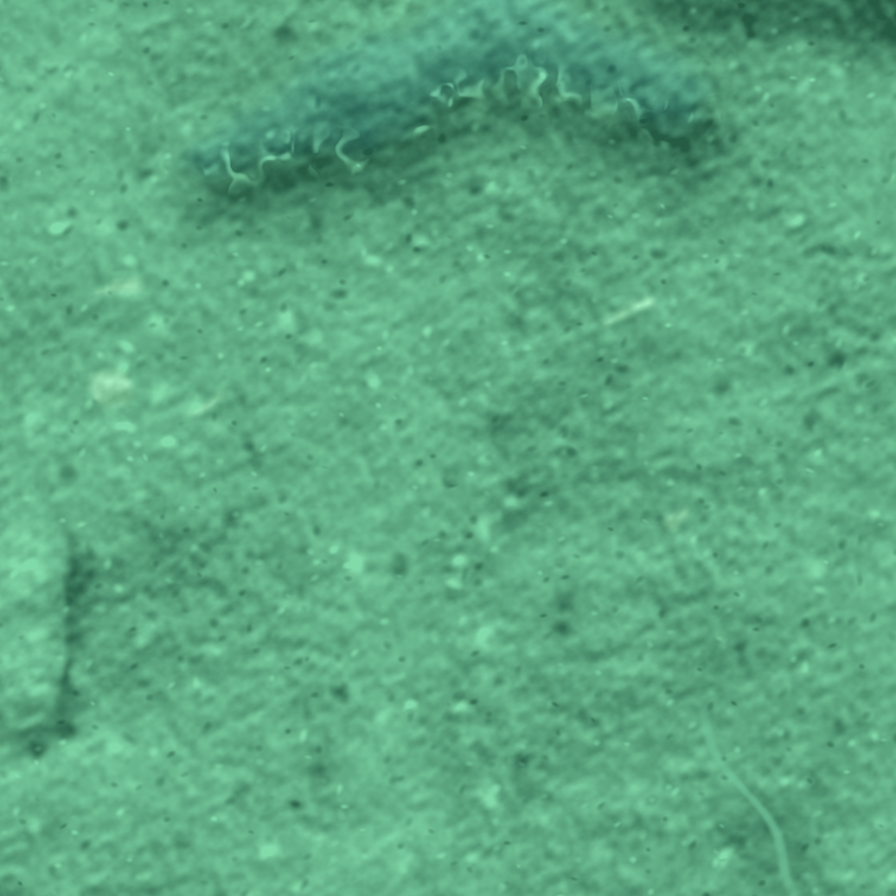
A Shadertoy shader for this texture:

```glsl
float hash(vec2 p) {
    vec3 q = fract(p.xyx * 0.1031);
    q += dot(q, q.yzx + 33.33);
    return fract((q.x + q.y) * q.z);
}

float noise(vec2 p) {
    vec2 i = floor(p), f = fract(p);
    f = f * f * (3.0 - 2.0 * f);
    return mix(mix(hash(i), hash(i + vec2(1, 0)), f.x),
               mix(hash(i + vec2(0, 1)), hash(i + vec2(1, 1)), f.x), f.y);
}

float fbm(vec2 p) {
    float sum = 0.0, amp = 0.5;
    for (int i = 0; i < 4; i++) {
        sum += amp * noise(p);
        p = mat2(1.6, 1.2, -1.2, 1.6) * p + 17.3;
        amp *= 0.55;
    }
    return sum;
}

mat2 rotate(float a) {
    return mat2(cos(a), -sin(a), sin(a), cos(a));
}

float capsule(vec2 p, vec2 a, vec2 b, float ra, float rb) {
    vec2 ab = b - a;
    float t = clamp(dot(p - a, ab) / dot(ab, ab), 0.0, 1.0);
    return length(p - a - ab * t) - mix(ra, rb, t);
}

float smoothMin(float a, float b, float k) {
    float h = max(k - abs(a - b), 0.0) / k;
    return min(a, b) - 0.25 * h * h * k;
}

// Bent animal resting along the top
float bodyDistance(vec2 p) {
    float d = capsule(p, vec2(0.225, 0.825), vec2(0.40, 0.893), 0.027, 0.056);
    d = smoothMin(d, capsule(p, vec2(0.40, 0.893), vec2(0.56, 0.972), 0.056, 0.052), 0.05);
    return smoothMin(d, capsule(p, vec2(0.56, 0.972), vec2(0.75, 0.895), 0.052, 0.045), 0.05);
}

float stoneDistance(vec2 p) {
    return capsule(p, vec2(0.035, 0.38), vec2(0.02, 0.23), 0.042, 0.05);
}

// Sand relief, stretched slightly along a shallow diagonal
float sandHeight(vec2 p) {
    vec2 q = rotate(0.4) * p;
    return 0.65 * fbm(q * vec2(30, 40)) + 0.4 * noise(q * vec2(85, 105));
}

// Loose chips: pale where positive, dark where negative
float chips(vec2 p, float scale, float seed) {
    vec2 cell = floor(p * scale);
    float sum = 0.0;
    for (int y = -1; y <= 1; y++)
    for (int x = -1; x <= 1; x++) {
        vec2 id = cell + vec2(x, y);
        vec2 rnd = vec2(hash(id + seed), hash(id + seed + 41.7));
        float kind = hash(id + seed + 83.1);
        vec2 q = rotate(0.4 + 2.0 * (rnd.x - 0.5)) * (p * scale - id - rnd);
        q.y *= 1.0 + 0.7 * rnd.y;
        float mask = 1.0 - smoothstep(0.02, 0.25 + 0.25 * rnd.x, length(q));
        sum += mask * (smoothstep(0.78, 1.0, kind) - smoothstep(0.25, 0.0, kind));
    }
    return sum;
}

void mainImage(out vec4 fragColor, in vec2 fragCoord) {
    vec2 p = fragCoord / iResolution.y;
    vec2 rough = vec2(noise(p * 60.0), noise(p * 60.0 + 31.0)) - 0.5;
    vec2 w = p + 0.012 * rough;

    // Sand tone, rougher in some patches
    float relief = sandHeight(p - vec2(0.002, 0.006)) - sandHeight(p + vec2(0.002, 0.006));
    float patches = fbm(p * vec2(5, 6) + 3.0) - 0.47;
    float clumps = fbm(rotate(0.4) * p * vec2(13, 18)) - 0.47;
    float tone = 0.68 + relief * (0.8 - 0.9 * patches) + 0.65 * patches + 0.5 * clumps;
    tone += 0.2 * (noise(p * 140.0) - 0.5);
    vec2 c = p + 0.005 * rough;
    tone += 0.6 * chips(c, 22.0, 3.0) + 0.45 * chips(c, 50.0, 57.0);

    // Soft shadows and the dark weed in the upper right corner
    float body = bodyDistance(w);
    tone -= 0.75 * (1.0 - smoothstep(-0.04, 0.05, bodyDistance(w + vec2(-0.015, 0.04))));
    float stone = stoneDistance(w);
    tone -= 0.6 * (1.0 - smoothstep(-0.02, 0.02, stoneDistance(w - vec2(0.018, -0.015))));
    float weed = capsule(w, vec2(0.75, 1.01), vec2(0.97, 0.99), 0.02, 0.035);
    tone -= 0.75 * (1.0 - smoothstep(-0.02, 0.06, weed));
    float dent = length((p - vec2(0.85, 0.06)) * vec2(1.0, 0.8));
    tone -= 0.35 * smoothstep(0.08, 0.0, dent);

    // Half buried stone on the left
    float stoneMask = 1.0 - smoothstep(-0.008, 0.008, stone);
    float stoneTone = 0.98 + 0.9 * relief - 14.0 * max(w.x - 0.045, 0.0) - 1.5 * max(0.3 - w.y, 0.0);
    tone = mix(tone, stoneTone + 0.9 * clumps + 0.3 * chips(c, 50.0, 57.0), stoneMask);

    // Rounded body: lit above, dark and crusted below
    float bodyMask = 1.0 - smoothstep(-0.008, 0.01, body);
    float slope = (bodyDistance(w + vec2(0, 0.025)) - bodyDistance(w - vec2(0, 0.025))) / 0.05;
    float bodyTone = 0.42 + 0.33 * slope + 0.9 * relief + 0.5 * clumps + 0.45 * chips(c, 45.0, 19.0);
    tone = mix(tone, bodyTone, bodyMask);
    float crust = smoothstep(0.035, 0.005, abs(body + 0.008)) * smoothstep(0.1, -0.5, slope);
    tone += 0.85 * crust * smoothstep(0.5, 0.95, noise(p * vec2(75, 50) + 2.0 * rough));

    // Water-green ramp
    vec3 color = mix(vec3(0.21, 0.45, 0.34), vec3(0.43, 0.75, 0.58), clamp(tone, -0.3, 1.35));
    color += bodyMask * smoothstep(0.01, -0.03, body) * vec3(-0.02, -0.005, 0.03);

    // Pale shells and a thin strand
    vec2 s = p + 0.007 * rough;
    float shell = capsule(s, vec2(0.118, 0.567), vec2(0.132, 0.566), 0.020, 0.018);
    shell = min(shell, capsule(s, vec2(0.675, 0.638), vec2(0.720, 0.662), 0.004, 0.008));
    shell = min(shell, capsule(s, vec2(0.748, 0.418), vec2(0.762, 0.424), 0.009, 0.006));
    shell = min(shell, capsule(s, vec2(0.215, 0.537), vec2(0.245, 0.556), 0.003, 0.006));
    shell = min(shell, capsule(s, vec2(0.11, 0.673), vec2(0.15, 0.682), 0.003, 0.009));
    float shellMask = 1.0 - smoothstep(-0.009, 0.006, shell);
    vec3 shellColor = vec3(0.56, 0.84, 0.66) + 0.3 * relief + 3.0 * (p.y - 0.566) * smoothstep(0.03, 0.0, abs(p.y - 0.566));
    color = mix(color, shellColor, 0.85 * shellMask);
    float strand = abs(p.x - 0.78 - 0.55 * (0.21 - p.y) + 0.01 * cos(p.y * 40.0));
    float strandMask = smoothstep(0.009, 0.001, strand) * smoothstep(0.0, 0.03, p.y) * smoothstep(0.22, 0.18, p.y);
    color = mix(color, vec3(0.43, 0.76, 0.60), 0.7 * strandMask);

    fragColor = vec4(color, 1.0);
}
```
